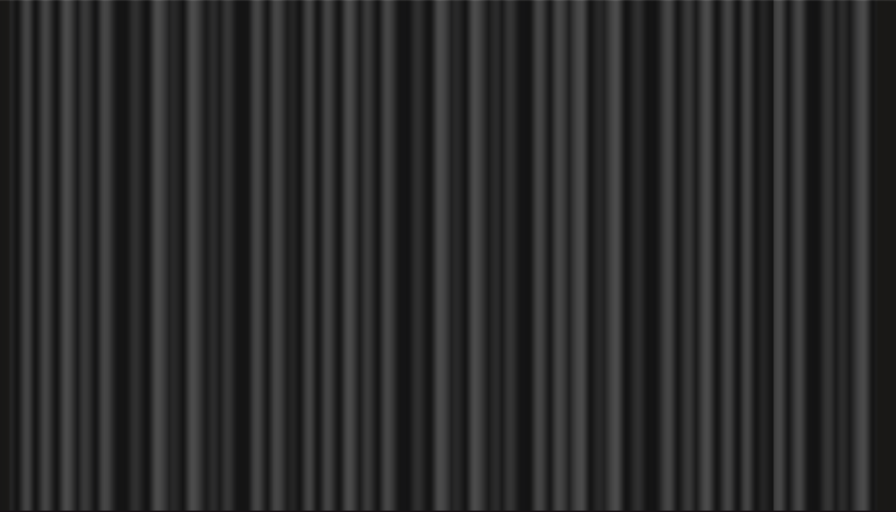
A Shadertoy shader for this texture:

```glsl
// Dark pleated curtain: a run of uneven vertical folds that repeats, then continues mirrored.

#define SPAN 768.0          // fold units across the canvas
#define REPEAT 242.0        // width of one run of folds
#define TURN 488.0          // where the run starts to be mirrored
#define SEAM 663.0          // joint between the mirrored runs
#define HEM_LEFT 8.0        // flat strip at the left
#define HEM_RIGHT 752.0     // start of the flat strip at the right
#define RISE 9.0            // width of the steep side of a fold
#define VALLEY vec3(0.077, 0.077, 0.078)
#define CREST vec3(0.292, 0.292, 0.292)
#define HEM vec3(0.098, 0.095, 0.088)
#define SAMPLES 4

const float PI = 3.14159265;
const int FOLDS = 14;

// Each fold: crest position, height, width of its gentle side
const vec3 folds[FOLDS] = vec3[FOLDS](
    vec3(9, 0.30, 6), vec3(23, 0.88, 8), vec3(39, 0.88, 10), vec3(57, 1.0, 12),
    vec3(73, 0.68, 10), vec3(90, 0.92, 12), vec3(116, 0.50, 10), vec3(135, 1.0, 15),
    vec3(149, 0.38, 9), vec3(165, 1.0, 15), vec3(183, 0.42, 8), vec3(195, 0.60, 10),
    vec3(220, 0.90, 11), vec3(237, 0.92, 13));

float hash(float n) {
    return fract(sin(n * 91.37) * 4375.85);
}

// Rounded crest, steep on one side and gentle on the other
float crest(float d, float gentle) {
    float t = d < 0.0 ? -d / RISE : d / gentle;
    return 0.5 + 0.5 * cos(PI * min(t, 1.0));
}

// Brightness of the cloth at x, from 0 in a valley to 1 on a crest
float pleats(float x) {
    bool mirrored = x > TURN;
    float u = mod(mirrored ? SEAM - x : x, REPEAT);
    float light = 0.0;
    for (int i = 0; i < FOLDS; i++) {
        float d = u - folds[i].x;
        if (!mirrored) d -= REPEAT * round(d / REPEAT);
        light = max(light, folds[i].y * crest(d, folds[i].z));
    }
    return light;
}

vec3 curtain(float x) {
    vec3 cloth = mix(VALLEY, CREST, pleats(x));
    float hem = 1.0 - smoothstep(HEM_LEFT - 1.0, HEM_LEFT + 1.0, x);
    hem = max(hem, smoothstep(HEM_RIGHT - 2.0, HEM_RIGHT + 1.0, x));
    return mix(cloth, HEM, hem);
}

void mainImage(out vec4 fragColor, in vec2 fragCoord) {
    float unitsPerPixel = SPAN / iResolution.x;
    vec2 p = fragCoord * unitsPerPixel;

    // Average across the pixel to smooth the seams
    vec3 color = vec3(0.0);
    for (int i = 0; i < SAMPLES; i++) {
        float offset = (float(i) + 0.5) / float(SAMPLES) - 0.5;
        color += curtain(p.x + offset * unitsPerPixel) / float(SAMPLES);
    }

    // Faint vertical threads
    color += 0.006 * (hash(floor(p.x / 2.0)) - 0.5);

    // Pale top edge and dark plum bottom edge
    float top = iResolution.y * unitsPerPixel - p.y;
    color += 0.07 * (1.0 - smoothstep(0.3, 1.6, top));
    color = mix(vec3(0.09, 0.06, 0.08), color, smoothstep(0.4, 2.0, p.y));

    fragColor = vec4(color, 1.0);
}
```
